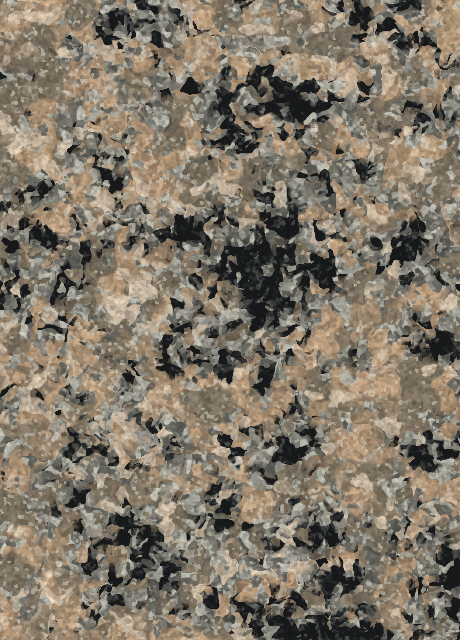
Give the GLSL for this texture, as a WebGL 1 fragment shader.

```glsl
precision highp float;
// Speckled granite: tan and cream feldspar, grey quartz and clustered black mica.
// Soft Voronoi grains at four sizes carry random values; a broad noise field
// gathers the mica and quartz, and fine grains mottle every mineral.
uniform vec2 u_resolution;

vec3 hash3(vec2 p) {
  vec3 q = fract(p.xyx * vec3(0.1031, 0.1030, 0.0973));
  q += dot(q, q.yxz + 33.33);
  return fract((q.xxy + q.yzz) * q.zyx);
}

// Smooth value noise, three independent channels
vec3 noise3(vec2 p) {
  vec2 i = floor(p), f = fract(p);
  f = f * f * (3.0 - 2.0 * f);
  return mix(mix(hash3(i), hash3(i + vec2(1.0, 0.0)), f.x),
             mix(hash3(i + vec2(0.0, 1.0)), hash3(i + 1.0), f.x), f.y);
}

// Three random values per irregular cell, blended narrowly at the borders
vec3 grains(vec2 p) {
  vec2 cell = floor(p);
  vec3 sum = vec3(0.0);
  float total = 0.0;
  for (int j = -1; j <= 1; j++) {
    for (int i = -1; i <= 1; i++) {
      vec2 c = cell + vec2(float(i), float(j));
      vec2 d = p - c - 0.1 - 0.8 * hash3(c).xy;
      float w = exp(-18.0 * dot(d, d));
      sum += w * hash3(c + 71.7);
      total += w;
    }
  }
  return sum / total;
}

void main() {
  vec2 p = gl_FragCoord.xy / u_resolution.y + 3.0;

  // Ragged grain outlines
  vec2 q = p + 0.016 * (noise3(p * 42.0).xy - 0.5)
             + 0.007 * (noise3(p * 115.0).yz - 0.5);
  vec3 large = grains(q * 21.0);
  vec3 medium = grains(q * 56.0 + 9.0);
  vec3 small = grains(q * 98.0 + 23.0);
  vec3 tiny = grains(p * 185.0 + 41.0);

  // Broad drift of the minerals, slightly wider than tall
  vec2 drift = mat2(0.9, 0.25, -0.2, 1.1) * p;
  vec3 cluster = 0.6 * noise3(drift * 11.0) + 0.4 * noise3(drift * 25.0 + 5.0) - 0.5;

  // Feldspar: taupe to tan, with cream crystals
  vec3 stone = mix(vec3(0.50, 0.455, 0.385), vec3(0.70, 0.59, 0.47),
                   smoothstep(0.28, 0.72, large.x + 0.3 * (small.x - 0.5)));
  float cream = smoothstep(0.60, 0.74, 0.6 * medium.y + 0.4 * large.y);
  stone = mix(stone, vec3(0.82, 0.75, 0.66), 0.85 * cream);

  // Quartz: smaller neutral grains, smoky to pale
  vec3 quartz = mix(vec3(0.34, 0.345, 0.325), vec3(0.71, 0.71, 0.67),
                    smoothstep(0.1, 0.95, 0.75 * small.y + 0.25 * tiny.y));
  float quartzField = 0.6 * (medium.z - 0.5) + 0.8 * cluster.x + 0.3 * (small.z - 0.5);
  stone = mix(stone, quartz, 0.92 * smoothstep(0.0, 0.11, quartzField));

  // Mottling and scattered pale flecks
  float mottle = 0.45 * small.z + 0.35 * tiny.x + 0.2 * noise3(p * 240.0).x;
  stone *= 0.70 + 0.54 * mottle;
  stone = mix(stone, vec3(0.83, 0.81, 0.75), 0.55 * smoothstep(0.8, 0.95, tiny.z));

  // Black mica with a smoky rim and charcoal glints
  float micaField = 1.1 * cluster.x + 0.55 * (medium.x - 0.5)
                  + 0.34 * (small.x - 0.5) + 0.1 * (tiny.x - 0.5);
  stone *= 1.0 - 0.22 * smoothstep(0.08, 0.25, micaField);
  vec3 mica = mix(vec3(0.085, 0.095, 0.10), vec3(0.30, 0.31, 0.30),
                  smoothstep(0.5, 1.0, 0.6 * small.y + 0.4 * tiny.y));
  stone = mix(stone, mica, smoothstep(0.22, 0.32, micaField));

  gl_FragColor = vec4(stone, 1.0);
}
```
